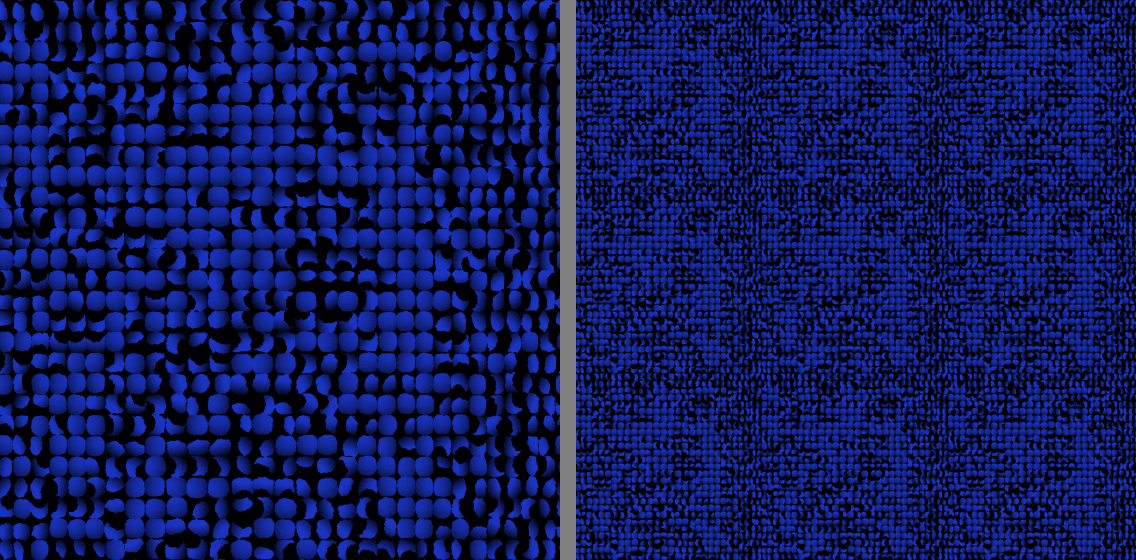
Left: one tile. Right: repeated 3 by 3.
This pattern is drawn by a three.js fragment shader. Its source:

```glsl
// Grid of ragged blue domes on black, many cut into crescents and lens slivers.
varying vec2 vUv;

const float TAU = 6.2831853;
const vec2 GRID = vec2(29.0, 27.0);      // repeats across and down
const float SQUEEZE = 0.55;              // how far columns crowd to the right
const float CROWD_AT = 0.93;             // where columns are narrowest
const float RADIUS = 0.49;               // dome radius, in cells
const float ROUNDNESS = 2.7;             // 2 is a circle, more is squarer
const float RAGGED = 0.13;               // edge roughness, in cells
const float SOFT = 0.035;                // edge smoothing, in cells
const float RUN_CHANCE = 0.6;            // share of cells that copy their run
const float FULL_CHANCE = 0.34;          // share of uncut domes
const float GRAIN = 0.13;
const float GRAIN_CELLS = 512.0;
const vec3 BACKGROUND = vec3(0.0, 0.0, 0.006);
const vec3 BLUE = vec3(0.105, 0.21, 0.79);

float hash(vec2 p) {
  return fract(sin(dot(p, vec2(127.1, 311.7))) * 43758.5453);
}

// Value noise whose lattice wraps after a whole number of cells
float wrapNoise(vec2 uv, vec2 period) {
  vec2 p = uv * period;
  vec2 i = floor(p);
  vec2 f = fract(p);
  f = f * f * (3.0 - 2.0 * f);
  vec2 a = mod(i, period);
  vec2 b = mod(i + 1.0, period);
  return mix(mix(hash(a), hash(vec2(b.x, a.y)), f.x),
             mix(hash(vec2(a.x, b.y)), hash(b), f.x), f.y);
}

float band(float x, float low, float high) {
  return step(low, x) * step(x, high);
}

// Returns shade in x and coverage in y for one cell; p runs from its centre
vec2 fragment(vec2 p, vec2 cell, float rough) {
  // Short runs along a row share one cut
  vec2 run = vec2(floor(cell.x / 3.0) + 50.0, cell.y);
  vec2 seed = hash(cell + 7.3) < RUN_CHANCE ? run : cell;
  float kind = hash(seed + 1.7);
  float turn = hash(seed + 4.1);
  float depth = hash(seed + 9.2);

  // Strips of whole domes, and slivers along the top and right
  float sliver = max(step(25.0, cell.x), step(25.0, cell.y));
  float whole = max(band(cell.x, 19.0, 21.0) * band(cell.y, 1.0, 19.0),
                    band(cell.y, 18.0, 19.0) * band(cell.x, 0.0, 21.0));
  float fullChance = mix(FULL_CHANCE + 0.5 * whole, 0.04, sliver);

  p += 0.1 * (vec2(hash(cell + 2.9), hash(cell + 6.4)) - 0.5);
  vec2 q = pow(abs(p) + 0.0001, vec2(ROUNDNESS));
  float dome = pow(q.x + q.y, 1.0 / ROUNDNESS) - RADIUS;

  // Cuts face mostly left or right, sometimes up or down
  float quarter = floor(turn * 4.0);
  if (sliver > 0.5) quarter = 2.0 * floor(turn * 2.0);
  float angle = quarter * TAU / 4.0 + (hash(cell + 3.3) - 0.5) * 1.1;
  vec2 facing = vec2(cos(angle), sin(angle));

  float d = dome;
  float cut = step(fullChance, kind);
  if (cut > 0.5) {
    float pick = (kind - fullChance) / (1.0 - fullChance);
    if (pick < 0.5) {
      // Crescent: a round bite from one side
      float bite = mix(0.43, 0.62, depth) - length(p - facing * 0.55);
      d = max(dome, bite);
    } else {
      // Lens: overlap with a second disc
      float lens = length(p + facing * 0.46) - mix(0.5, 0.78, depth);
      d = max(dome, lens);
    }
  }
  d += (rough - 0.5) * RAGGED * mix(0.7, 1.2, cut);

  // Domes fade gently downward, cut pieces more steeply and any way
  float lightAngle = TAU * (0.25 + (hash(seed + 5.5) - 0.5) * mix(0.5, 0.9, cut));
  vec2 light = vec2(cos(lightAngle), sin(lightAngle));
  float shade = 0.79 + dot(p, light) * mix(0.5, 1.05, cut) - 0.5 * dot(p, p);
  return vec2(clamp(shade, 0.0, 0.96), 1.0 - smoothstep(-SOFT, SOFT, d));
}

void main() {
  vec2 g = vUv * GRID;
  g.x += SQUEEZE * sin(TAU * (vUv.x - CROWD_AT));
  vec2 home = floor(g);

  float rough = 0.6 * wrapNoise(vUv, GRID * 5.0) + 0.4 * wrapNoise(vUv, GRID * 11.0);
  float grain = hash(mod(floor(vUv * GRAIN_CELLS), GRAIN_CELLS) + 0.5) - 0.5;

  // Neighbours may spill slightly into this cell
  vec3 color = BACKGROUND;
  for (int j = -1; j <= 1; j++) {
    for (int i = -1; i <= 1; i++) {
      vec2 id = home + vec2(float(i), float(j));
      vec2 piece = fragment(g - id - 0.5, mod(id, GRID), rough);
      float shade = max(piece.x + grain * GRAIN * (1.2 - piece.x), 0.0);
      color = mix(color, max(BLUE * shade, BACKGROUND), piece.y);
    }
  }
  gl_FragColor = vec4(color, 1.0);
}
```
